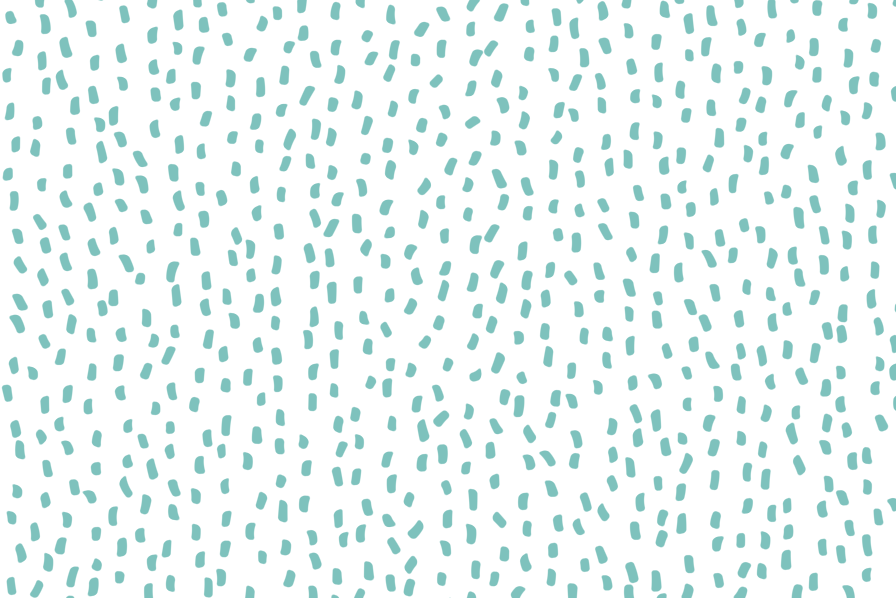
Write a WebGL 2 fragment shader that draws this pattern.

```glsl
#version 300 es
precision highp float;
// Scattered short teal brush dashes, mostly upright, on white.
uniform vec2 u_resolution;
out vec4 fragColor;

float hash(vec2 p) {
    vec3 q = fract(vec3(p.xyx) * 0.1031);
    q += dot(q, q.yzx + 33.33);
    return fract((q.x + q.y) * q.z);
}

float noise(vec2 p) {
    vec2 i = floor(p), f = fract(p);
    f = f * f * (3.0 - 2.0 * f);
    return mix(mix(hash(i), hash(i + vec2(1, 0)), f.x),
               mix(hash(i + vec2(0, 1)), hash(i + vec2(1, 1)), f.x), f.y);
}

// Signed distance to a rounded, slightly tapered and bent dash.
float dashDistance(vec2 p, vec2 halfSize, float taper, float bend, float skew) {
    float along = p.y / halfSize.y;
    p.x += bend * (along * along - 0.4);
    p.y += skew * p.x;
    halfSize.x *= 1.0 + taper * clamp(along, -1.0, 1.0);
    float radius = halfSize.x * (p.x * skew > 0.0 ? 0.95 : 0.65);
    vec2 q = abs(p) - halfSize + radius;
    return length(max(q, 0.0)) + min(max(q.x, q.y), 0.0) - radius;
}

void main() {
    vec2 p = gl_FragCoord.xy / u_resolution.y;
    float aspect = u_resolution.x / u_resolution.y;
    float pixel = 1.0 / u_resolution.y;
    vec2 cell = vec2(0.045, 0.0525);
    float column = floor(p.x / cell.x);
    float nearest = 1.0;

    // Staggered columns of jittered dashes; search the neighbouring cells.
    for (int i = -1; i <= 1; i++) {
        float col = column + float(i);
        float shift = 0.5 * mod(col, 2.0) + 0.25 * hash(vec2(col, 91.0));
        float row = floor(p.y / cell.y - shift);
        for (int j = -1; j <= 1; j++) {
            vec2 id = vec2(col, row + float(j)) + 40.0;
            vec2 jitter = vec2(hash(id + 3.7), hash(id + 17.3)) - 0.5;
            vec2 center = (id - 40.0 + vec2(0.5, 0.5 + shift) + jitter * vec2(0.6, 0.38)) * cell;

            // Lean drifts over the canvas and turns livelier near the middle.
            float middle = exp(-pow((center.x - 0.53 * aspect) / 0.16, 2.0));
            float wild = 2.0 * hash(id + 29.1) - 1.0;
            float lean = 0.5 * (noise(center * 5.0 + 8.0) - 0.55) + 0.2 * middle
                       + wild * (0.12 + 0.3 * wild * wild * (0.8 + 1.6 * middle));
            float c = cos(lean), s = sin(lean);
            vec2 d = p - center;
            vec2 local = vec2(c * d.x - s * d.y, s * d.x + c * d.y);

            float size = 0.5 * (hash(id + 41.9) + hash(id + 53.2));
            vec2 halfSize = vec2(mix(0.0068, 0.0081, hash(id + 67.5)), mix(0.0092, 0.0184, size));
            float taper = 0.3 * (hash(id + 71.4) - 0.5);
            float bend = 0.005 * (hash(id + 83.6) - 0.5);
            float skew = 0.7 * (hash(id + 97.8) - 0.5);
            nearest = min(nearest, dashDistance(local, halfSize, taper, bend, skew));
        }
    }

    // Teal ink on white paper.
    float ink = 1.0 - smoothstep(-0.8 * pixel, 0.8 * pixel, nearest);
    vec3 teal = vec3(0.496, 0.762, 0.741);
    fragColor = vec4(mix(vec3(1.0), teal, ink), 1.0);
}
```
